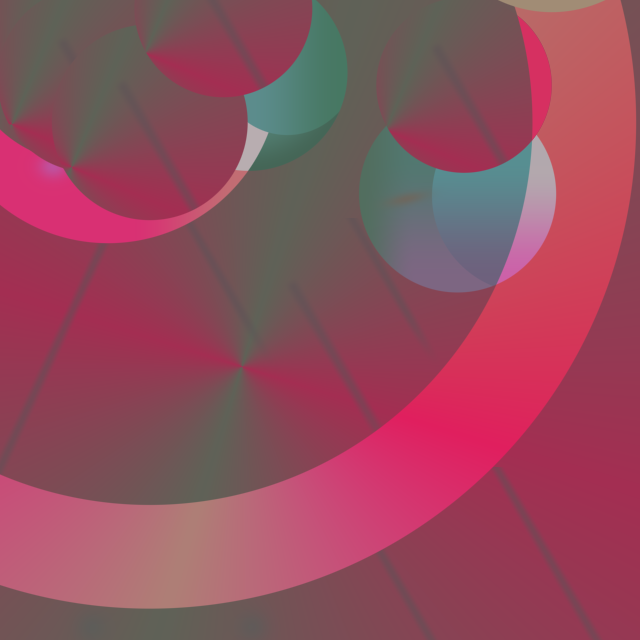
Write a WebGL 2 fragment shader that draws this background.

```glsl
#version 300 es
precision highp float;

uniform vec2 u_resolution;
out vec4 outColor;

// Antialiased coverage of a disk
float disk(vec2 p, vec2 center, float radius) {
  float edge = 0.8 / u_resolution.y;
  return 1.0 - smoothstep(-edge, edge, distance(p, center) - radius);
}

// Soft round spot
float glow(vec2 p, vec2 center, vec2 size) {
  vec2 q = (p - center) / size;
  return exp(-dot(q, q));
}

// Folded angle: 0 along the axis, 1 across it
float fan(vec2 d, vec2 axis) {
  return acos(min(abs(dot(normalize(d + 1e-6), axis)), 1.0)) / 1.5707963;
}

vec3 wineFan(float t) {
  return mix(vec3(0.37, 0.385, 0.34), vec3(0.64, 0.18, 0.32), t);
}

// Slanted dark crease that starts beside the fan's hub
float crease(vec2 d, float reach) {
  vec2 q = d - vec2(0.076, 0.133);
  float along = dot(q, vec2(0.506, -0.863));
  float across = abs(dot(q, vec2(0.863, 0.506)));
  return (1.0 - smoothstep(0.0, 0.014, across)) * smoothstep(-0.005, 0.01, along)
       * (1.0 - smoothstep(reach * 0.5, reach, along));
}

vec3 creased(vec3 color, float amount) {
  return mix(color, vec3(0.36, 0.32, 0.34), 0.5 * amount);
}

// Wine disk whose fan opens from its lower left rim
vec3 wineDisk(vec3 under, vec2 p, vec2 center, float radius) {
  vec2 d = p - center + vec2(0.122, 0.07);
  vec3 color = creased(wineFan(fan(d, vec2(0.39, 0.921))), crease(d, 0.4));
  return mix(under, color, disk(p, center, radius));
}

void main() {
  vec2 p = gl_FragCoord.xy / u_resolution.y;
  vec2 ringCenter = vec2(0.234, 0.809);
  float inner = disk(p, ringCenter, 0.598);
  float outer = disk(p, ringCenter, 0.760);
  float ring = outer * (1.0 - inner);

  // Backdrop fan with its creases
  vec2 d = p - vec2(0.378, 0.427);
  vec2 axis = vec2(0.299, 0.954);
  float t = fan(d, axis);
  vec3 color = creased(wineFan(t), crease(d, 0.4));
  float slant = p.x - 0.58 * (1.0 - p.y);
  float line = abs(fract((slant - 0.094) / 0.258 + 0.5) - 0.5) * 0.223;
  float inside = inner * smoothstep(0.42, 0.52, p.y) * step(0.27, p.x) * step(p.y, 0.66);
  float visible = max(inside, (1.0 - outer) * step(p.y, 0.27) * step(0.5, p.x));
  color = creased(color, visible * (1.0 - smoothstep(0.0, 0.012, line)));
  float mirrored = abs(p.x - 0.157 + 0.46 * (0.61 - p.y)) * 0.9;
  color = creased(color, inner * step(p.y, 0.62) * (1.0 - smoothstep(0.0, 0.012, mirrored)));
  float spots = glow(p, vec2(0.143, 0.02), vec2(0.025)) + glow(p, vec2(0.395, 0.02), vec2(0.025));
  color = mix(color, vec3(0.33, 0.37, 0.36), 0.5 * spots * (1.0 - outer));

  // Large bright ring
  vec3 bright = mix(vec3(0.68, 0.50, 0.46), vec3(0.88, 0.12, 0.37), t);
  bright.b -= 0.16 * t * dot(normalize(d + 1e-6), axis);
  color = mix(color, bright, ring);
  color = mix(color, vec3(0.63, 0.55, 0.46), disk(p, vec2(0.862, 1.176), 0.195));

  // Teal and violet disk, pale where the ring crosses it
  float lens = disk(p, vec2(0.827, 0.694), 0.152);
  float fall = smoothstep(0.76, 0.56, p.y);
  vec3 cool = mix(vec3(0.32, 0.47, 0.44), vec3(0.49, 0.40, 0.51), fall);
  cool = mix(vec3(0.32, 0.43, 0.37), cool, smoothstep(0.56, 0.65, p.x));
  cool = mix(cool, mix(vec3(0.34, 0.56, 0.57), vec3(0.43, 0.38, 0.49), fall), lens);
  vec2 streak = p - vec2(0.635, 0.689);
  streak.y -= 0.2 * streak.x;
  cool = mix(cool, vec3(0.45, 0.39, 0.34), 0.7 * glow(streak, vec2(0.0), vec2(0.03, 0.009)));
  vec3 pale = mix(vec3(0.70, 0.66, 0.68), vec3(0.80, 0.38, 0.66), smoothstep(0.74, 0.56, p.y));
  color = mix(color, mix(cool, pale, ring), disk(p, vec2(0.715, 0.697), 0.154));

  // Right wine disk, hot where the ring crosses it
  vec2 rightCenter = vec2(0.725, 0.867);
  color = wineDisk(color, p, rightCenter, 0.137);
  color = mix(color, vec3(0.84, 0.19, 0.38), ring * disk(p, rightCenter, 0.137));

  // Small pink ring behind the upper left cluster
  float smallRing = disk(p, vec2(0.169, 0.888), 0.268);
  vec3 pink = mix(vec3(0.85, 0.19, 0.45), vec3(0.76, 0.43, 0.45), smoothstep(0.2, 0.38, p.x));
  color = mix(color, pink, smallRing);
  color = mix(color, vec3(0.75, 0.32, 0.62), glow(p, vec2(0.083, 0.74), vec2(0.022, 0.018)));

  // Green disk with a pale overlap and a teal lens
  vec2 greenCenter = vec2(0.389, 0.887);
  float green = disk(p, greenCenter, 0.154);
  float rim = smoothstep(0.09, 0.154, distance(p, greenCenter));
  vec3 leaf = mix(vec3(0.32, 0.49, 0.44), vec3(0.27, 0.40, 0.34), rim);
  leaf = mix(leaf, vec3(0.72, 0.68, 0.69), smallRing);
  vec3 teal = mix(vec3(0.36, 0.55, 0.55), vec3(0.28, 0.47, 0.39), smoothstep(0.39, 0.53, p.x));
  leaf = mix(leaf, teal, disk(p, vec2(0.449, 0.896), 0.107));
  leaf = mix(leaf, teal, smoothstep(0.82, 0.83, p.y));
  color = mix(color, leaf, green);

  // Overlapping wine disks
  color = wineDisk(color, p, vec2(0.130, 0.935), 0.189);
  color = wineDisk(color, p, vec2(0.141, 0.876), 0.145);
  color = wineDisk(color, p, ringCenter, 0.153);
  color = wineDisk(color, p, vec2(0.349, 0.987), 0.139);

  outColor = vec4(color, 1.0);
}
```
